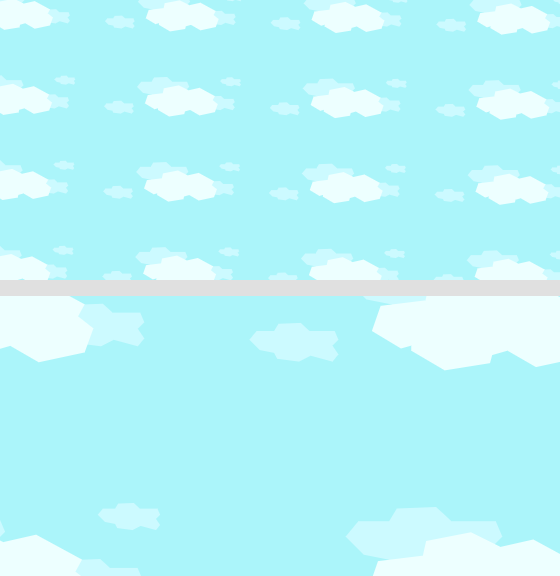
Top, the full canvas; bottom, a detail of the centre.
A Shadertoy shader for this pattern:

```glsl
#define VIEW_HEIGHT 384.0
#define COLUMN_STEP vec2(227.3, -2.2)
#define ROW_STEP vec2(1.2, 116.7)
#define ANCHOR vec2(426.0, 240.0)
#define CELL_CENTER vec2(37.0, 9.0)
#define SKY vec3(0.67, 0.96, 0.98)
#define HAZE vec3(0.80, 0.98, 1.00)
#define CLOUD vec3(0.93, 1.00, 1.00)

// Faceted outlines, relative to their leftmost corner
const vec2 bigCloud[19] = vec2[19](
    vec2(0, 0), vec2(4, 11.5), vec2(24.5, 14), vec2(26, 20.7), vec2(46.5, 24.7),
    vec2(60, 18), vec2(75, 21.4), vec2(96, 10), vec2(93, 4.5), vec2(100, -1),
    vec2(96, -12), vec2(75, -16.5), vec2(62, -9), vec2(55, -11), vec2(54, -14.7),
    vec2(33.3, -18), vec2(18, -9), vec2(18, -6.7), vec2(13.3, -8));

const vec2 puff[16] = vec2[16](
    vec2(0, 0), vec2(3.3, 4), vec2(11.3, 4), vec2(13.3, 7.3),
    vec2(23.5, 7.7), vec2(27.5, 4), vec2(39, 4), vec2(40.7, 0),
    vec2(38, -2.7), vec2(40.7, -6.7), vec2(38, -10), vec2(28, -7.3),
    vec2(22.7, -10), vec2(12.7, -8.7), vec2(11.3, -6), vec2(4.7, -4.7));

// Adds one polygon edge: nearest squared distance and inside sign
void addEdge(vec2 p, vec2 a, vec2 b, inout float dist2, inout float side) {
    vec2 edge = b - a, rel = p - a;
    vec2 gap = rel - edge * clamp(dot(rel, edge) / dot(edge, edge), 0.0, 1.0);
    dist2 = min(dist2, dot(gap, gap));
    bvec3 crossing = bvec3(p.y >= a.y, p.y < b.y, edge.x * rel.y > edge.y * rel.x);
    if (all(crossing) || all(not(crossing))) side = -side;
}

float bigCloudDistance(vec2 p) {
    float dist2 = 1e6, side = 1.0;
    for (int i = 0; i < 19; i++)
        addEdge(p, bigCloud[i], bigCloud[(i + 1) % 19], dist2, side);
    return side * sqrt(dist2);
}

float puffDistance(vec2 p, vec2 corner, float size) {
    p = (p - corner) / size;
    float dist2 = 1e6, side = 1.0;
    for (int i = 0; i < 16; i++)
        addEdge(p, puff[i], puff[(i + 1) % 16], dist2, side);
    return side * sqrt(dist2) * size;
}

float coverage(float dist, float pixel) {
    return clamp(0.5 - dist / pixel, 0.0, 1.0);
}

void mainImage(out vec4 fragColor, in vec2 fragCoord) {
    float pixel = VIEW_HEIGHT / iResolution.y;
    vec2 p = fragCoord * pixel - ANCHOR;

    // Slightly tilted lattice; each cell keeps its shapes upright
    mat2 lattice = mat2(COLUMN_STEP, ROW_STEP);
    vec2 cell = floor(inverse(lattice) * (p - CELL_CENTER) + 0.5);
    p -= lattice * cell;

    // Pale puffs: left, upper right, right and behind
    float haze = puffDistance(p, vec2(-56.0, -4.0), 1.0);
    haze = min(haze, puffDistance(p, vec2(103.2, 30.5), 0.7));
    haze = min(haze, puffDistance(p, vec2(78.5, 1.8), 1.1));
    haze = min(haze, puffDistance(p, vec2(-10.8, 22.7), 1.76));

    vec3 color = mix(SKY, HAZE, coverage(haze, pixel));
    color = mix(color, CLOUD, coverage(bigCloudDistance(p), pixel));
    fragColor = vec4(color, 1.0);
}
```
